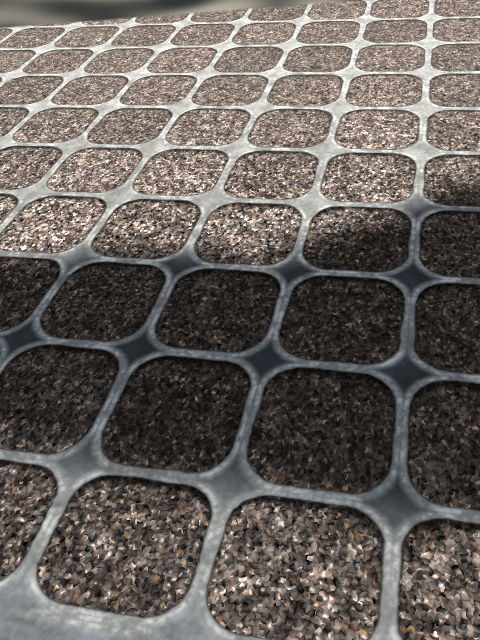
Reproduce this pattern procedurally as a Shadertoy shader.

```glsl
// Seedling tray of soil-filled rounded cells, receding in perspective under a band of shade.

vec2 hash2(vec2 p) {
    vec3 q = fract(p.xyx * vec3(0.1031, 0.1030, 0.0973));
    q += dot(q, q.yzx + 33.33);
    return fract((q.xx + q.yz) * q.zy);
}

float gradientNoise(vec2 p) {
    vec2 i = floor(p), f = fract(p), s = f * f * (3.0 - 2.0 * f);
    vec4 corner;
    for (int k = 0; k < 4; k++) {
        vec2 o = vec2(k & 1, k >> 1);
        corner[k] = dot(hash2(i + o) * 2.0 - 1.0, f - o);
    }
    return mix(mix(corner.x, corner.y, s.x), mix(corner.z, corner.w, s.x), s.y);
}

float fbm(vec2 p) {
    float sum = 0.0, amp = 0.6;
    for (int k = 0; k < 4; k++) {
        sum += amp * gradientNoise(p);
        p = mat2(1.6, 1.2, -1.2, 1.6) * p + 7.3;
        amp *= 0.5;
    }
    return sum;
}

// Nearest randomly turned grain: xy is the offset within it, zw its random identity
vec4 grain(vec2 p) {
    vec2 i = floor(p);
    vec4 nearest = vec4(9.0, 9.0, 0.0, 0.0);
    for (int y = -1; y <= 1; y++)
    for (int x = -1; x <= 1; x++) {
        vec2 cell = i + vec2(x, y), id = hash2(cell);
        vec2 o = p - cell - 0.15 - 0.7 * id;
        float a = 6.28 * hash2(cell + 41.7).x;
        o = mat2(cos(a), sin(a), -sin(a), cos(a)) * o * vec2(0.85, 1.2);
        if (dot(o, o) < dot(nearest.xy, nearest.xy)) nearest = vec4(o, hash2(cell + 17.1));
    }
    return nearest;
}

// Signed distance to the rounded opening of one tray cell
float opening(vec2 q) {
    vec2 b = abs(q) - vec2(0.2, 0.205);
    return length(max(b, 0.0)) + min(max(b.x, b.y), 0.0) - 0.25;
}

vec3 soil(vec2 uv, vec2 q, float light, float sun) {
    vec2 p = uv * vec2(1.0, 0.85);
    p += 0.022 * vec2(gradientNoise(p * 45.0), gradientNoise(p * 45.0 + 19.0));
    vec4 fine = grain(p * 36.0), clump = grain(p * 14.0 + 5.0), fleck = grain(p * 21.0 + 31.0);
    float shade = 0.4 + 0.68 * fine.z + 0.45 * fine.y - 0.35 * dot(fine.xy, fine.xy);
    shade *= 0.75 + 0.4 * clump.z + 0.35 * clump.y;
    shade *= 1.0 + 0.75 * fbm(uv * 7.0);
    shade *= 0.88 + 0.24 * hash2(floor(uv) + 90.0).x;
    vec3 color = mix(vec3(1.0, 0.85, 0.76), vec3(0.96, 0.93, 0.91), fine.w * 0.8) * light * shade + 0.025;

    // Wood chips of uneven size, and wet glints
    float size = 0.12 + 0.28 * fleck.w;
    float chip = step(0.84, fleck.z) * smoothstep(size, size - 0.08, length(fleck.xy * vec2(0.85, 1.1)));
    vec3 wood = mix(vec3(0.8, 0.56, 0.38), vec3(0.9, 0.77, 0.6), fract(fleck.w * 7.0));
    color = mix(color, wood * (0.24 + 0.9 * light) * (0.6 + 0.6 * fine.z), chip);
    float glint = step(0.87, fine.z) * smoothstep(0.4, 0.1, length(fine.xy - vec2(0.0, 0.1)));
    color += glint * (0.12 + 0.33 * sun);

    // Shade cast by the far wall of the cell
    return color * mix(0.4, 1.0, smoothstep(0.03, -0.035, opening(q + vec2(0.0, 0.045))));
}

vec3 rail(vec2 uv, float d, float sunFar, float sunNear, float haze) {
    float junction = smoothstep(0.04, 0.09, d);
    float dust = fbm(uv * 5.0) + 0.6 * fbm(uv * 26.0);
    vec3 color = mix(vec3(0.36, 0.38, 0.4), vec3(0.15, 0.165, 0.185), junction);
    color = mix(color, mix(vec3(0.62, 0.63, 0.62), vec3(0.52, 0.54, 0.55), junction), sunNear);
    color = mix(color, mix(vec3(0.7, 0.7, 0.68), vec3(0.89, 0.885, 0.86), haze), sunFar);
    color *= 1.0 + 0.45 * dust;
    // Rounded lip with a broken pale crest
    color *= mix(0.5, 1.0, smoothstep(0.0, 0.016, d));
    float crest = smoothstep(0.014, 0.026, d) * smoothstep(0.052, 0.036, d);
    return color + crest * smoothstep(-0.15, 0.25, dust) * (0.12 + 0.05 * sunFar);
}

vec3 scene(vec2 p) {
    // Inverse of the tray-to-view projection; one tray unit is one cell
    mat3 view = mat3(0.2405, -0.0478, -0.0556, 0.1458, 0.296, 0.2064, 0.6185, 0.2083, 1.0);
    vec3 h = inverse(view) * vec3(p, 1.0);
    vec2 uv = h.xy / h.z;
    float blur = 0.004 / h.z;
    uv.y *= uv.y < 0.0 ? 1.2 : 1.0;
    vec2 q = fract(uv) - 0.5;
    float d = opening(q) + 0.018 * gradientNoise(uv * 4.0) + 0.008 * gradientNoise(uv * 22.0);
    d = max(d, -1.02 - uv.y);

    // Sunlit far and near ground on either side of the shade
    float wave = 0.07 * fbm(p * 6.0);
    float sunFar = smoothstep(0.56, 0.63, p.y + wave - 0.35 * max(p.x - 0.4, 0.0));
    float sunNear = smoothstep(0.38, 0.25, p.y + wave + 0.2 * p.x);
    float haze = smoothstep(0.62, 0.95, p.y);
    float light = mix(mix(0.22, 0.55, sunNear), 0.86, sunFar);

    vec3 earth = soil(uv, q, light, max(sunFar, 0.6 * sunNear));
    earth = mix(earth, vec3(0.62, 0.57, 0.53), 0.4 * haze);
    vec3 color = mix(earth, rail(uv, d, sunFar, sunNear, haze), smoothstep(-blur, blur, d));

    // Blurred ground beyond the tray
    float n = gradientNoise(p * vec2(9.0, 25.0));
    vec3 beyond = mix(vec3(0.2, 0.21, 0.21), vec3(0.72, 0.69, 0.62), smoothstep(-0.25, 0.35, n));
    return mix(color, beyond, smoothstep(-0.08, 0.08, uv.y - 9.1 - 0.15 * uv.x));
}

void mainImage(out vec4 fragColor, in vec2 fragCoord) {
    vec3 color = vec3(0.0);
    for (int k = 0; k < 4; k++) {
        vec2 jitter = vec2(k & 1, k >> 1) * 0.5 - 0.25;
        color += scene((fragCoord + jitter) / iResolution.xy * vec2(0.75, 1.0));
    }
    fragColor = vec4(clamp(color * 0.25, 0.0, 1.0), 1.0);
}
```
